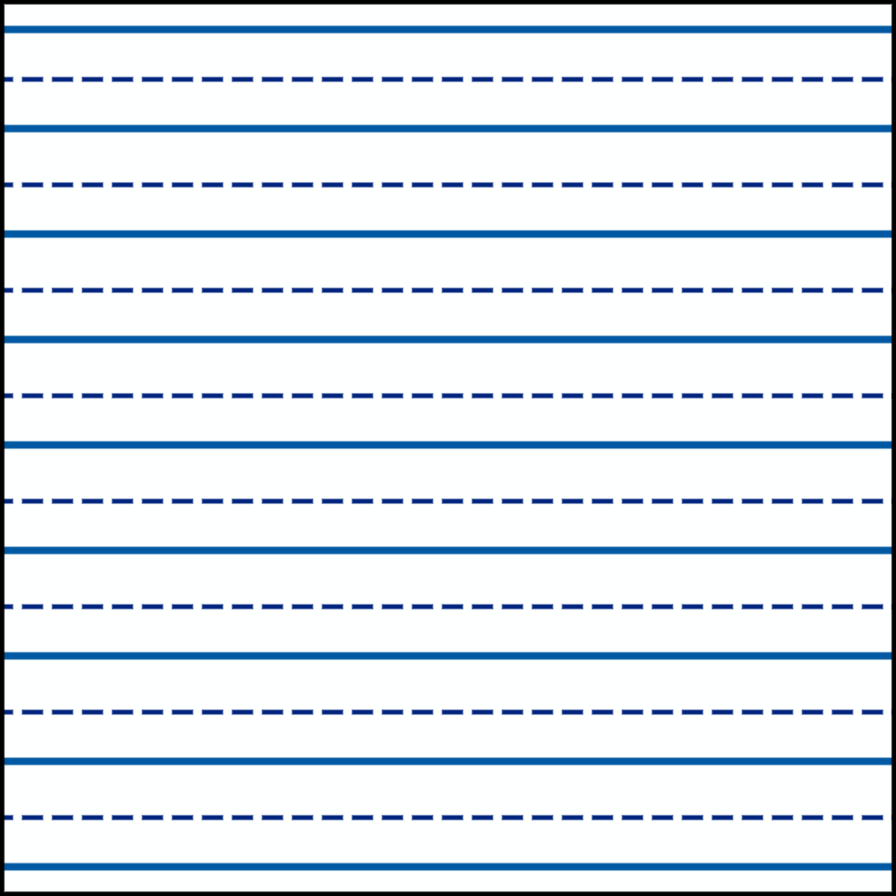
Write a Shadertoy shader that draws this pattern.

```glsl
#define LAST_ROW 7.0
#define ROW_PITCH 0.1177
#define BASE_Y 0.0326
#define TOP_Y 0.9671
#define MID_RISE 0.0549
#define RULE_WIDTH 0.0082
#define DASH_SIZE vec2(0.0234, 0.0052)
#define DASH_PITCH 0.03348
#define DASH_START 0.3711
#define FRAME_WIDTH 0.0049

const vec3 PAPER = vec3(0.995, 1.0, 1.0);
const vec3 RULE_BLUE = vec3(0.0, 0.35, 0.635);
const vec3 DASH_NAVY = vec3(0.0, 0.14, 0.49);
const vec3 FRAME_BLACK = vec3(0.0, 0.0, 0.005);

float boxDistance(vec2 p, vec2 halfSize) {
    vec2 q = abs(p) - halfSize;
    return length(max(q, 0.0)) + min(max(q.x, q.y), 0.0);
}

// Signed offset from the nearest of the evenly spaced rows
float rowOffset(float y, float firstY) {
    float row = clamp(round((y - firstY) / ROW_PITCH), 0.0, LAST_ROW);
    return y - firstY - row * ROW_PITCH;
}

float coverage(float d, float softness) {
    return 1.0 - smoothstep(-softness, softness, d);
}

void mainImage(out vec4 fragColor, in vec2 fragCoord) {
    vec2 uv = fragCoord / iResolution.xy;
    float softness = max(0.75 / min(iResolution.x, iResolution.y), 0.0014);

    // Solid rules, with the top one closing a slightly shorter row
    float ruleOffset = min(abs(rowOffset(uv.y, BASE_Y)), abs(uv.y - TOP_Y));
    float rule = ruleOffset - 0.5 * RULE_WIDTH;

    // Dashed midlines
    float dashX = (fract((uv.x - DASH_START) / DASH_PITCH + 0.5) - 0.5) * DASH_PITCH;
    float dashY = rowOffset(uv.y, BASE_Y + MID_RISE);
    float dash = boxDistance(vec2(dashX, dashY), 0.5 * DASH_SIZE);

    // Outer frame
    vec2 edge = min(uv, 1.0 - uv);
    float frame = min(edge.x, edge.y) - FRAME_WIDTH;

    vec3 color = mix(PAPER, RULE_BLUE, coverage(rule, softness));
    color = mix(color, DASH_NAVY, coverage(dash, softness));
    color = mix(color, FRAME_BLACK, coverage(frame, softness));
    fragColor = vec4(color, 1.0);
}
```
